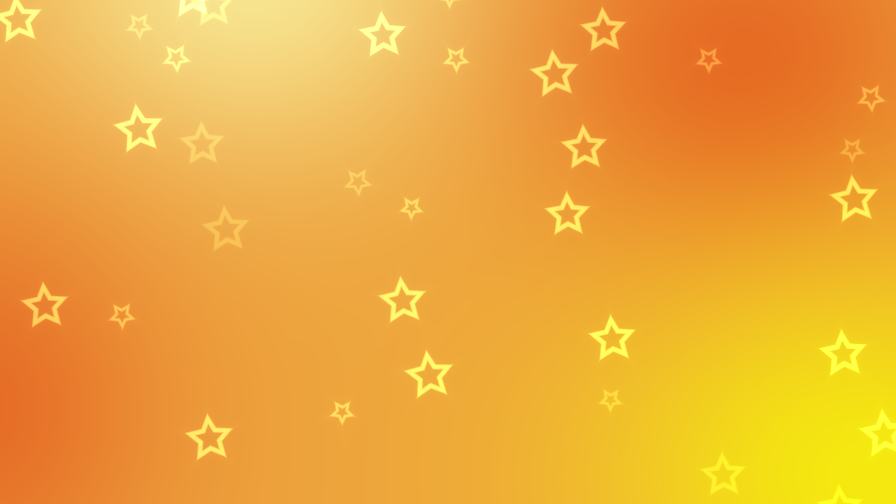
Reproduce this background procedurally as a WebGL 1 fragment shader.

```glsl
precision highp float;
// A warm festive backdrop: four soft pools of cream, orange and yellow light
// blended over amber, with tilted star outlines scattered by a low-discrepancy
// sequence and added on top as glowing strokes.

uniform vec2 u_resolution;

const float PI = 3.14159;

float hash(float n) {
    return fract(sin(n * 127.1 + 3.7) * 43758.55);
}

mat2 rotation(float angle) {
    float c = cos(angle), s = sin(angle);
    return mat2(c, -s, s, c);
}

// Gaussian pool of light; spread holds its width and height.
float pool(vec2 p, vec2 center, vec2 spread) {
    vec2 d = (p - center) / spread;
    return exp(-dot(d, d));
}

// Distance to the outline of a five-pointed star with sharp, mitred corners.
float starOutline(vec2 p, float radius) {
    float sector = 2.0 * PI / 5.0;
    float angle = mod(atan(p.x, p.y) + 0.5 * sector, sector) - 0.5 * sector;
    vec2 folded = length(p) * vec2(abs(sin(angle)), cos(angle));
    vec2 tip = vec2(0.0, 1.0);
    vec2 valley = 0.5 * vec2(sin(0.5 * sector), cos(0.5 * sector));
    vec2 edge = normalize(valley - tip);
    return abs(dot(folded - radius * tip, vec2(-edge.y, edge.x)));
}

vec3 backdrop(vec2 p, float aspect) {
    vec3 color = vec3(0.93, 0.64, 0.24);
    color = mix(color, vec3(0.97, 0.90, 0.57), pool(p, vec2(0.28 * aspect, 1.06), vec2(0.46, 0.38)));
    color = mix(color, vec3(0.90, 0.41, 0.14), pool(p, vec2(0.83 * aspect, 0.87), vec2(0.40, 0.37)));
    color = mix(color, vec3(0.90, 0.42, 0.15), pool(p, vec2(-0.04 * aspect, 0.19), vec2(0.38, 0.42)));
    return mix(color, vec3(0.96, 0.91, 0.06), pool(p, vec2(0.97 * aspect, 0.06), vec2(0.56, 0.43)));
}

// Summed brightness of all star strokes and their halos.
float starLight(vec2 p, float aspect) {
    float light = 0.0;
    float soft = max(0.0025, 0.7 / u_resolution.y);
    for (int i = 0; i < 33; i++) {
        float id = float(i);

        // Even scatter with jitter, denser towards the top
        vec2 jitter = 0.12 * vec2(hash(id), hash(id + 50.0));
        vec2 spot = fract(id * vec2(0.7549, 0.5698) + jitter + vec2(0.06, 0.1));
        spot = vec2(mix(-0.01, 1.01, spot.x) * aspect, 1.01 - 1.03 * pow(spot.y, 1.4));

        // One in three is small, dimmer and turned further
        float small = step(0.67, hash(id + 100.0));
        float vary = hash(id + 150.0);
        float radius = mix(mix(0.036, 0.042, vary), mix(0.018, 0.023, vary), small);
        float tilt = mix(0.10, 0.65, small) + 0.12 * (vary - 0.5);
        float halfWidth = mix(0.0046, 0.0028, small);
        float bigOpacity = mix(0.95, 0.30, step(0.84, hash(id + 200.0)));
        float opacity = mix(bigOpacity, mix(0.35, 0.75, hash(id + 250.0)), small);

        vec2 local = rotation(tilt) * (p - spot);
        float d = starOutline(local, radius);
        float stroke = 1.0 - smoothstep(halfWidth - soft, halfWidth + soft, d);
        float halo = 0.16 * exp(-d / 0.006);
        light += opacity * max(stroke, halo);
    }
    return min(light, 1.2);
}

void main() {
    vec2 p = gl_FragCoord.xy / u_resolution.y;
    float aspect = u_resolution.x / u_resolution.y;
    vec3 color = backdrop(p, aspect);
    color += vec3(0.16, 0.35, 0.20) * starLight(p, aspect);
    gl_FragColor = vec4(min(color, 1.0), 1.0);
}
```
